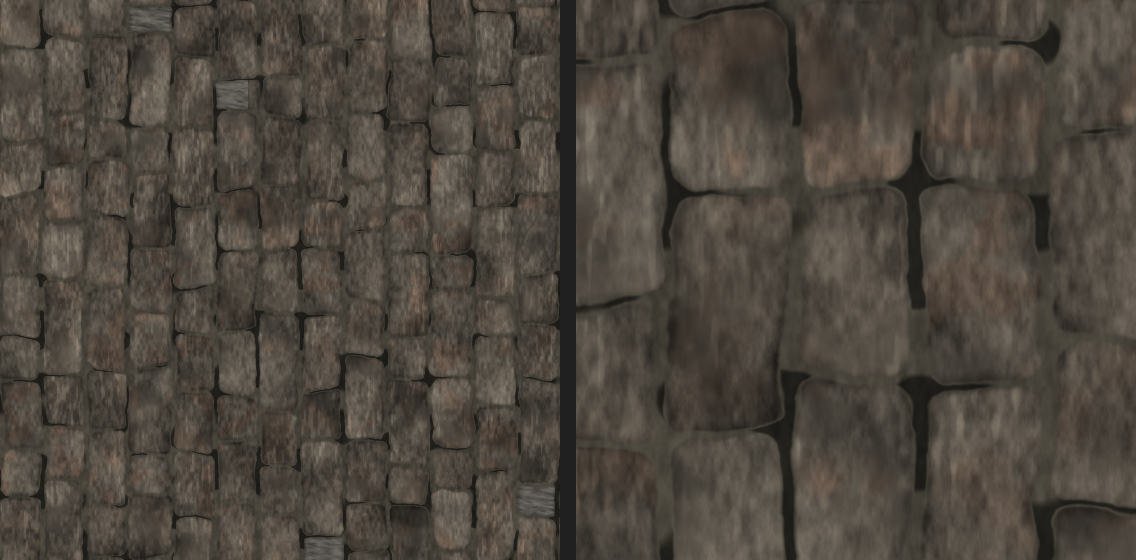
Left: the whole. Right: its middle third, enlarged.
Write a WebGL 2 fragment shader that draws this texture.

```glsl
#version 300 es
precision highp float;
// Worn, sooty stone setts laid in uneven upright columns with earthy joints.

#define COLUMNS 13.0
#define ROWS 8.6
#define JOINT_JITTER 0.62
#define GAP 0.0028
#define CORNER 0.014
#define EDGE_WOBBLE 0.0045
#define STONE_TONE 0.327
#define STONE_VARIATION 0.065
#define BLOTCH 0.27
#define GRAIN 0.23
#define SCRATCH 0.085
#define SOOT 0.075

uniform vec2 u_resolution;
out vec4 fragColor;

float hash(vec2 p) {
  vec3 q = fract(vec3(p.xyx) * 0.1031);
  q += dot(q, q.yzx + 33.33);
  return fract((q.x + q.y) * q.z);
}

float noise(vec2 p) {
  vec2 cell = floor(p), f = fract(p);
  f = f * f * (3.0 - 2.0 * f);
  float low = mix(hash(cell), hash(cell + vec2(1, 0)), f.x);
  float high = mix(hash(cell + vec2(0, 1)), hash(cell + vec2(1, 1)), f.x);
  return mix(low, high, f.y);
}

float fbm(vec2 p) {
  float sum = 0.0, weight = 0.533;
  for (int i = 0; i < 4; i++) {
    sum += weight * noise(p);
    p = p * 2.03 + 17.3;
    weight *= 0.5;
  }
  return sum;
}

// Height of joint k in a column, in row units; side runs from -0.5 to 0.5
float jointHeight(float column, float k, float side) {
  float shift = hash(vec2(column + 51.0, k + 80.0)) - 0.5;
  float tilt = hash(vec2(column + 93.0, k + 27.0)) - 0.5;
  return k + 0.5 + JOINT_JITTER * shift + 0.14 * tilt * side;
}

float roundedBox(vec2 p, vec2 halfSize, float radius) {
  vec2 q = abs(p) - halfSize + radius;
  return length(max(q, 0.0)) + min(max(q.x, q.y), 0.0) - radius;
}

void main() {
  float scale = min(u_resolution.x, u_resolution.y);
  vec2 uv = gl_FragCoord.xy / scale;
  float pixel = 1.0 / scale;

  // Bent column and joint lines
  vec2 bend = vec2(noise(uv * 9.0 + 3.0), noise(uv * 11.0 + 60.0)) - 0.5;
  vec2 chip = vec2(fbm(uv * 38.0 + 7.0), fbm(uv * 38.0 + 90.0)) - 0.5;
  vec2 p = uv + 0.012 * bend + EDGE_WOBBLE * 2.0 * chip;

  // Find the stone between two joints of its column
  float column = floor(p.x * COLUMNS);
  float side = fract(p.x * COLUMNS) - 0.5;
  float y = p.y * ROWS + hash(vec2(column + 5.0, 12.0));
  float k = floor(y);
  if (y < jointHeight(column, k, side)) k -= 1.0;
  float bottom = jointHeight(column, k, side);
  float top = jointHeight(column, k + 1.0, side);
  vec2 id = vec2(column + 30.0, k + 40.0);
  float seed = hash(id);
  float tint = hash(id + 71.0);
  vec2 offset = 60.0 * vec2(seed, tint);

  // Stone outline
  vec2 local = vec2(side / COLUMNS, (y - 0.5 * (bottom + top)) / ROWS);
  vec2 halfSize = vec2(0.5 / COLUMNS, 0.5 * (top - bottom) / ROWS);
  float narrow = 0.0035 * hash(id + 19.0);
  float slate = max(step(0.965, tint), step(top - bottom, 0.52));
  float radius = mix(CORNER * (0.6 + 0.6 * seed), 0.004, slate);
  float d = roundedBox(local, halfSize - GAP - vec2(narrow, 0.0), radius);
  float stoneMask = 1.0 - smoothstep(-0.0008 - pixel, 0.0008 + pixel, d);

  // Weathered face: broad blotches, upright grain, pale scratches, soot
  float blotch = fbm(uv * vec2(24.0, 17.0) + offset) - 0.5;
  vec2 grainScale = mix(vec2(210.0, 95.0), vec2(70.0, 240.0), slate);
  vec2 grainPos = uv + vec2(0.0, 0.15 * uv.x * slate);
  float grain = fbm(grainPos * grainScale) - 0.5;
  float worn = smoothstep(0.48, 0.68, fbm(uv * vec2(30.0, 12.0) + offset + 9.0));
  float scratch = smoothstep(0.5, 0.8, noise(uv * vec2(240.0, 60.0) + offset));
  float soot = smoothstep(0.52, 0.72, fbm(uv * 19.0 + offset + 33.0));
  vec2 slopeDir = vec2(hash(id + 7.0), hash(id + 13.0)) - 0.5;

  float tone = STONE_TONE + STONE_VARIATION * (seed - 0.5);
  tone += BLOTCH * blotch + GRAIN * grain + dot(slopeDir, local);
  tone += SCRATCH * worn * (scratch + 0.25) - SOOT * soot * (0.6 + 2.0 * grain);
  tone = mix(tone, 0.36 + 0.28 * grain + 0.08 * blotch, slate);
  tone -= 0.055 * smoothstep(-0.008, 0.0, d);
  float rim = smoothstep(-0.007, -0.003, d) * smoothstep(0.0, -0.003, d);
  tone += 0.035 * rim * worn;

  // Earth brown, rust stains and cool slate
  vec3 hue = mix(vec3(1.0, 0.915, 0.81), vec3(1.0, 0.93, 0.83), tint);
  float rust = smoothstep(0.5, 0.68, fbm(uv * 26.0 + offset + 50.0));
  hue = mix(hue, vec3(1.07, 0.87, 0.73), rust * (0.25 + 0.5 * tint));
  hue = mix(hue, vec3(0.98, 0.95, 0.89), slate);
  vec3 stone = max(tone, 0.1) * hue;

  // Joint filling with scattered open cracks
  float filling = 0.272 + 0.13 * grain + 0.1 * (fbm(uv * 30.0) - 0.5);
  vec3 joint = filling * vec3(1.0, 0.945, 0.815);
  float open = smoothstep(0.55, 0.66, noise(uv * 28.0 + 44.0));
  float crack = open * smoothstep(0.0004, 0.0024, d);
  joint *= 1.0 - 0.55 * crack;

  fragColor = vec4(mix(joint, stone, stoneMask), 1.0);
}
```
